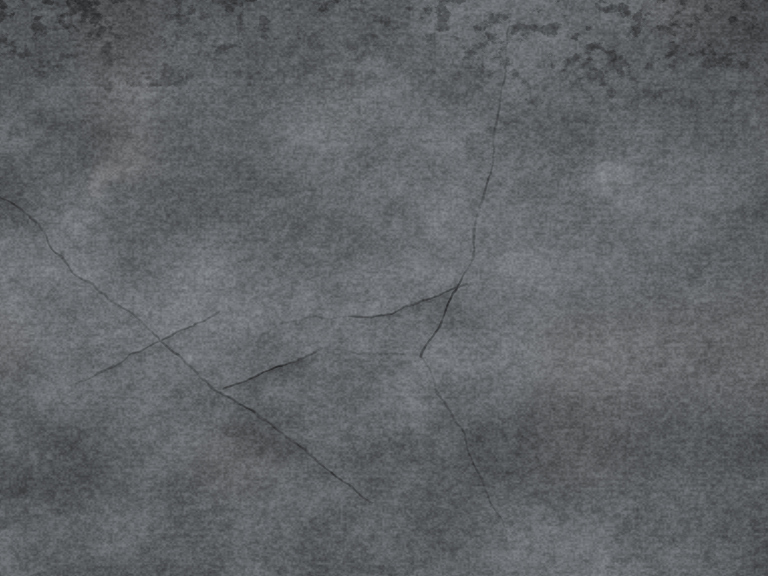
Reproduce this texture procedurally as a WebGL 2 fragment shader.

```glsl
#version 300 es
precision highp float;
// Weathered grey plaster: cloudy stains, fine grain, dark pitting and branching cracks.
uniform vec2 u_resolution;
out vec4 fragColor;

const float BASE_TONE = 0.408;
const vec3 COOL_TINT = vec3(0.968, 1.0, 1.033);
const vec3 WARM_TINT = vec3(1.01, 0.993, 0.998);
const float CLOUD_CONTRAST = 0.27;
const float GRAIN_CONTRAST = 0.15;
const float RELIEF_CONTRAST = 0.10;
const float WEAVE_CONTRAST = 0.012;
const float WEAVE_ROWS = 92.0;
const float PIT_DEPTH = 0.10;
const float CRACK_WIDTH = 0.0024;
const float CRACK_DEPTH = 0.13;
const float SLOPE_WIDTH = 0.024;

// Crack spans as start.xy, end.xy, in canvas heights
const int SPANS = 11;
const vec4 SPAN[SPANS] = vec4[](
  vec4(0.885, 0.965, 0.860, 0.714), vec4(0.860, 0.714, 0.825, 0.545),
  vec4(0.825, 0.545, 0.738, 0.375), vec4(0.738, 0.375, 0.868, 0.080),
  vec4(0.000, 0.670, 0.278, 0.406), vec4(0.278, 0.406, 0.650, 0.115),
  vec4(0.140, 0.326, 0.373, 0.470), vec4(0.385, 0.332, 0.556, 0.392),
  vec4(0.556, 0.392, 0.738, 0.380), vec4(0.470, 0.430, 0.608, 0.448),
  vec4(0.608, 0.448, 0.815, 0.500));
// Line strength and shaded slope strength of each span
const float LINE[SPANS] = float[](0.5, 0.75, 1.0, 0.5, 0.65, 0.75, 0.6, 0.9, 0.25, 0.35, 0.8);
const float SLOPE[SPANS] = float[](0.2, 0.3, 0.3, 0.3, 0.3, 0.4, 0.7, 1.3, 0.4, 0.5, 1.0);

float hash(vec2 cell) {
  uvec2 q = uvec2(ivec2(cell)) * uvec2(1597u, 3571u);
  uint n = (q.x ^ (q.y << 8)) * 74793u + q.y;
  n = ((n >> 15) ^ n) * 73971u;
  n = ((n >> 13) ^ n) * 51787u;
  return float((n ^ (n >> 16)) & 65535u) / 65535.0;
}

float noise(vec2 p) {
  vec2 i = floor(p), f = fract(p);
  f = f * f * (3.0 - 2.0 * f);
  return mix(mix(hash(i), hash(i + vec2(1, 0)), f.x),
             mix(hash(i + vec2(0, 1)), hash(i + vec2(1, 1)), f.x), f.y);
}

float fbm(vec2 p) {
  float sum = 0.0, amp = 0.515;
  for (int i = 0; i < 5; i++) {
    sum += amp * noise(p);
    p = mat2(0.8, 0.6, -0.6, 0.8) * p * 2.03 + 17.3;
    amp *= 0.5;
  }
  return sum;
}

// Soft elliptical stain
float patchAt(vec2 p, vec2 centre, vec2 radius) {
  vec2 d = (p - centre) / radius;
  return exp(-dot(d, d));
}

// Tone change from all cracks: dark line, lit rim and shaded slope
float cracks(vec2 p, float pixel) {
  float tone = 0.0, cut = 0.0;
  float wear = 0.45 + 0.9 * noise(p * 38.0);
  for (int i = 0; i < SPANS; i++) {
    vec2 a = SPAN[i].xy, ab = SPAN[i].zw - a, ap = p - a;
    float along = clamp(dot(ap, ab) / dot(ab, ab), 0.0, 1.0);
    float dist = length(ap - ab * along);
    float side = (ab.x * ap.y - ab.y * ap.x) / length(ab);
    float fade = smoothstep(0.0, 0.25, along) * smoothstep(1.0, 0.7, along);
    float line = 1.0 - smoothstep(0.2 * CRACK_WIDTH, CRACK_WIDTH + 0.6 * pixel, dist);
    cut = max(cut, line * LINE[i] * wear);
    float shade = exp(-dist / SLOPE_WIDTH) * smoothstep(0.002, -0.002, side);
    float rim = exp(-dist / 0.007) * smoothstep(-0.001, 0.003, side);
    tone += fade * (0.028 * rim * LINE[i] - 0.06 * shade * SLOPE[i]);
  }
  return tone - CRACK_DEPTH * cut;
}

void main() {
  float pixel = 1.0 / u_resolution.y;
  vec2 p = gl_FragCoord.xy * pixel;
  vec2 bend = vec2(fbm(p * 9.0 + 31.0), fbm(p * 9.0 + 77.0)) - 0.5;
  vec2 soft = p + 0.16 * bend;

  // Broad clouds and stains
  float cloud = fbm(p * vec2(3.2, 4.6) + 5.0) - 0.5;
  float blotch = fbm(p * vec2(9.0, 13.0) + 41.0) - 0.5;
  float tone = BASE_TONE + CLOUD_CONTRAST * (0.7 * cloud + 0.55 * blotch);
  tone += 0.065 * patchAt(soft, vec2(0.63, 0.84), vec2(0.20, 0.16));
  tone += 0.035 * patchAt(soft, vec2(0.50, 0.46), vec2(0.42, 0.22));
  tone -= 0.045 * patchAt(soft, vec2(0.63, 0.72), vec2(0.12, 0.06));
  tone -= 0.040 * patchAt(soft, vec2(0.90, 0.41), vec2(0.13, 0.08));
  tone -= 0.070 * patchAt(soft, vec2(0.02, 0.65), vec2(0.09, 0.06));
  tone -= 0.035 * patchAt(soft, vec2(1.27, 0.55), vec2(0.12, 0.22));
  float pale = patchAt(soft, vec2(0.17, 0.67), vec2(0.09, 0.045))
             + patchAt(soft, vec2(1.07, 0.695), vec2(0.085, 0.045))
             + 0.4 * patchAt(soft, vec2(0.71, 0.28), vec2(0.07, 0.06));
  tone += 0.11 * pale * (0.7 + 0.6 * noise(p * 60.0));

  // Lumpy relief lit from above left
  vec2 toLight = vec2(-0.0035, 0.0045);
  tone += RELIEF_CONTRAST * (fbm(p * 42.0) - fbm((p + toLight) * 42.0));

  // Dark pits, dense along the top and sparse elsewhere
  float pitNoise = fbm(p * vec2(48.0, 62.0) + 9.0);
  float pitZone = 0.16 + 0.9 * smoothstep(0.68, 1.0, p.y + 0.5 * cloud)
                + 0.2 * smoothstep(0.2, 0.0, p.y);
  tone -= PIT_DEPTH * pitZone * smoothstep(0.54, 0.69, pitNoise);

  // Cracks, fine grain and faint horizontal weave
  tone += cracks(p + 0.045 * bend, pixel);
  float grain = 0.6 * noise(p * vec2(290.0, 330.0)) + 0.4 * noise(p * vec2(130.0, 190.0) + 53.0);
  tone += GRAIN_CONTRAST * (grain - 0.5);
  float row = abs(fract(p.y * WEAVE_ROWS) - 0.5) * 4.0 - 1.0;
  tone += WEAVE_CONTRAST * row * noise(p * vec2(14.0, 40.0));

  // Darker edges, then a tint that warms in the pale and brown stains
  vec2 edge = p / vec2(u_resolution.x * pixel, 1.0) - 0.5;
  tone -= 0.10 * dot(edge, edge);
  float warmth = clamp(0.7 * pale + 1.2 * (noise(p * 5.0 + 23.0) - 0.6), 0.0, 0.9);
  fragColor = vec4(clamp(tone * mix(COOL_TINT, WARM_TINT, warmth), 0.0, 1.0), 1.0);
}
```
